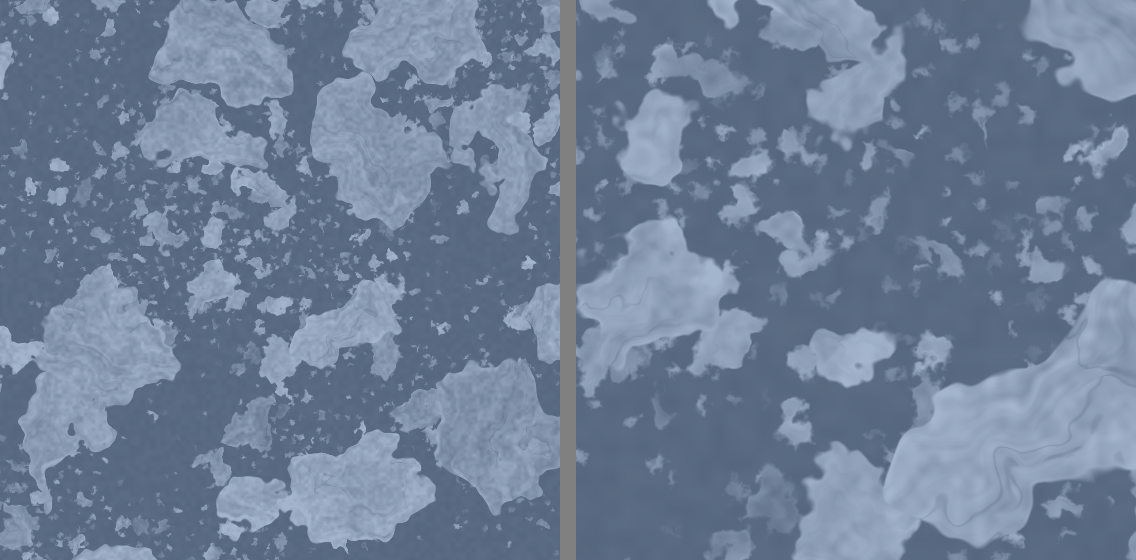
Left, the full canvas; right, a detail of the centre.
Reproduce this texture procedurally as a WebGL 1 fragment shader.

```glsl
precision highp float;
uniform vec2 u_resolution;

const vec3 MATRIX_COLOR = vec3(0.345, 0.415, 0.505);
const vec3 GRAIN_COLOR = vec3(0.60, 0.67, 0.76);
const float EDGE_SOFTNESS = 0.0022;
const float OUTLINE_WARP = 0.75;
const float MATRIX_MOTTLE = 0.09;
const float FIBRE_CONTRAST = 0.75;
const float GRIT_CONTRAST = 0.28;
const float CRACK_DEPTH = 0.22;
const float RIM_LIGHT = 0.07;
const vec2 FIBRE_SCALE = vec2(16.0, 62.0);
const float GRIT_SCALE = 150.0;
const float CLUSTER_SCALE = 3.5;
const float TAU = 6.2831853;

float hash(vec2 p) {
  vec3 q = fract(vec3(p.xyx) * 0.1031);
  q += dot(q, q.yzx + 33.33);
  return fract((q.x + q.y) * q.z);
}

float noise(vec2 p) {
  vec2 i = floor(p);
  vec2 f = fract(p);
  f = f * f * (3.0 - 2.0 * f);
  return mix(mix(hash(i), hash(i + vec2(1.0, 0.0)), f.x),
             mix(hash(i + vec2(0.0, 1.0)), hash(i + 1.0), f.x), f.y);
}

float fbm(vec2 p) {
  float sum = 0.0;
  float amplitude = 0.533;
  for (int i = 0; i < 4; i++) {
    sum += amplitude * noise(p);
    p = mat2(1.6, 1.2, -1.2, 1.6) * p + 17.3;
    amplitude *= 0.5;
  }
  return sum;
}

mat2 rotation(float angle) {
  float c = cos(angle);
  float s = sin(angle);
  return mat2(c, -s, s, c);
}

float smoothMax(float a, float b, float k) {
  float h = max(k - abs(a - b), 0.0) / k;
  return max(a, b) + h * h * k * 0.25;
}

// Irregular convex fragment bounded by six random sides
float fragmentDistance(vec2 p, float radius, vec2 id) {
  float d = -radius * 2.0;
  for (int k = 0; k < 6; k++) {
    float side = float(k);
    float angle = TAU * (side + 0.7 * hash(id + side * 3.7)) / 6.0;
    float reach = radius * (0.72 + 0.48 * hash(id + side * 5.3 + 41.0));
    d = smoothMax(d, dot(p, vec2(cos(angle), sin(angle))) - reach, radius * 0.25);
  }
  return d;
}

// Foliated, gritty interior with a few dark cracks
float mineralTexture(vec2 p, vec2 uv) {
  float fibre = fbm(p * FIBRE_SCALE) - 0.5;
  float grit = noise(uv * GRIT_SCALE) - 0.5;
  float crackLine = abs(fbm(p * vec2(9.0, 21.0) + 60.0) - 0.5);
  float crack = (1.0 - smoothstep(0.0, 0.025, crackLine))
              * smoothstep(0.45, 0.7, noise(uv * 14.0));
  return FIBRE_CONTRAST * fibre + GRIT_CONTRAST * grit - CRACK_DEPTH * crack;
}

// Small debris gathers in patches, mostly toward the upper left
float debrisRichness(vec2 uv) {
  float patches = noise(uv * CLUSTER_SCALE + 8.0);
  return smoothstep(0.15, 0.95, patches + 0.4 * (uv.y - uv.x));
}

// One size class of grains, laid over the tone beneath it
float addGrains(float tone, vec2 uv, float cells, float density, float clustering,
                vec2 radii, vec2 tones, float seed) {
  vec2 p = uv * cells;
  vec2 warp = vec2(fbm(p * 2.8 + seed), fbm(p * 2.8 + seed + 90.0)) - 0.5;
  vec2 home = floor(p);
  float softness = EDGE_SOFTNESS * cells;
  for (int y = -1; y <= 1; y++) {
    for (int x = -1; x <= 1; x++) {
      vec2 cell = home + vec2(float(x), float(y));
      vec2 id = cell + seed * 7.0 + 20.0;
      vec2 center = cell + 0.15 + 0.7 * vec2(hash(id), hash(id + 131.0));
      float chance = density * mix(1.0, 2.2 * debrisRichness(center / cells), clustering);
      if (hash(id + 57.0) > chance) continue;

      float stretch = 1.0 + 0.35 * hash(id + 83.0);
      vec2 local = rotation(TAU * hash(id + 29.0)) * (p - center + OUTLINE_WARP * warp);
      float radius = mix(radii.x, radii.y, hash(id + 211.0));
      float d = fragmentDistance(local * vec2(1.0 / stretch, stretch), radius, id);
      if (d > softness) continue;

      float grainTone = mix(tones.x, tones.y, hash(id + 307.0));
      grainTone += mineralTexture(local / cells + hash(id + 11.0) * 5.0, uv);
      grainTone += RIM_LIGHT * smoothstep(-0.1, 0.0, d);
      tone = mix(tone, grainTone, smoothstep(softness, -softness, d));
    }
  }
  return tone;
}

void main() {
  vec2 uv = gl_FragCoord.xy / min(u_resolution.x, u_resolution.y);

  // Fine matrix first, then ever larger grains
  float tone = MATRIX_MOTTLE * (noise(uv * 110.0) - 0.5);
  tone = addGrains(tone, uv, 62.0, 0.32, 0.7, vec2(0.12, 0.32), vec2(0.2, 0.85), 1.0);
  tone = addGrains(tone, uv, 25.0, 0.36, 0.8, vec2(0.12, 0.38), vec2(0.35, 1.0), 2.0);
  tone = addGrains(tone, uv, 9.5, 0.38, 0.7, vec2(0.15, 0.40), vec2(0.55, 0.95), 3.0);
  tone = addGrains(tone, uv, 3.6, 0.82, 0.0, vec2(0.18, 0.50), vec2(0.66, 0.90), 4.0);

  gl_FragColor = vec4(mix(MATRIX_COLOR, GRAIN_COLOR, clamp(tone, -0.1, 1.15)), 1.0);
}
```
